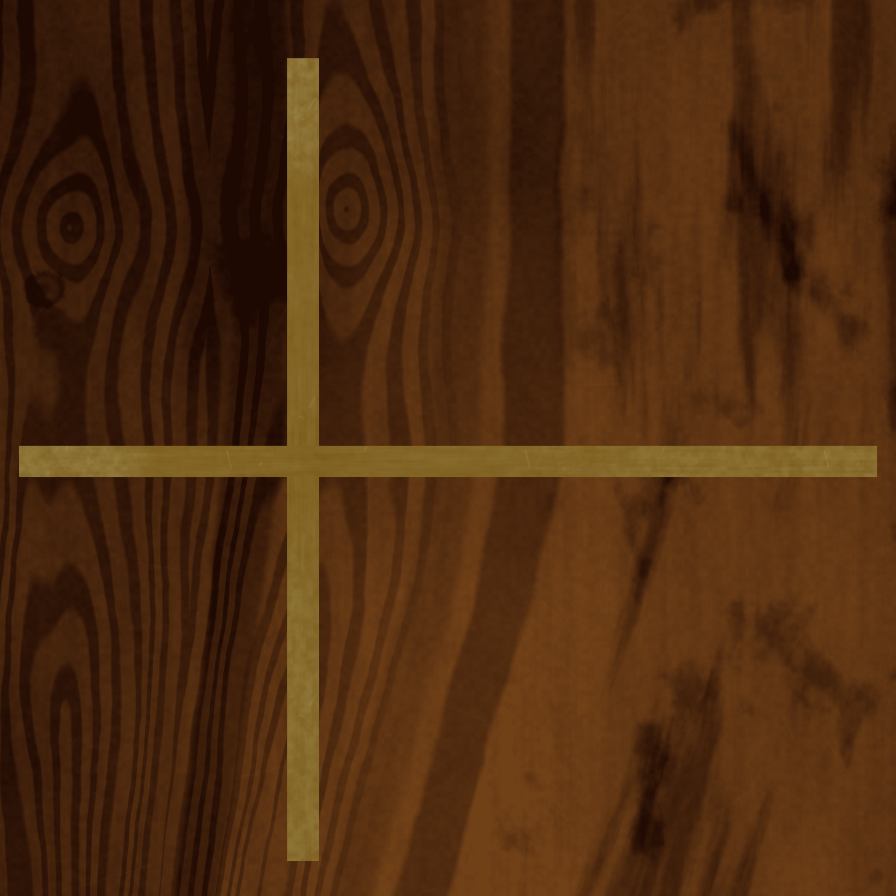
Write a Shadertoy shader that draws this texture.

```glsl
// Dark stained wood with knots and slanting grain, crossed by two worn gold bars.

const vec3 DARK_WOOD = vec3(0.115, 0.035, 0.008);
const vec3 LIGHT_WOOD = vec3(0.405, 0.228, 0.082);
const vec3 OLD_GOLD = vec3(0.50, 0.38, 0.13);
const vec3 PALE_GOLD = vec3(0.57, 0.48, 0.24);

float hash(vec2 p) {
    vec3 q = fract(vec3(p.xyx) * 0.1031);
    q += dot(q, q.yzx + 33.33);
    return fract((q.x + q.y) * q.z);
}

float noise(vec2 p) {
    vec2 i = floor(p), f = fract(p);
    f = f * f * (3.0 - 2.0 * f);
    return mix(mix(hash(i), hash(i + vec2(1, 0)), f.x),
               mix(hash(i + vec2(0, 1)), hash(i + vec2(1, 1)), f.x), f.y);
}

float fbm(vec2 p) {
    float sum = 0.0, amp = 0.5;
    for (int i = 0; i < 5; i++) {
        sum += amp * noise(p);
        p = p * 2.03 + 17.1;
        amp *= 0.5;
    }
    return sum / 0.97;
}

float band(float x, float a, float b, float soft) {
    return smoothstep(a - soft, a + soft, x) - smoothstep(b - soft, b + soft, x);
}

float boxMask(vec2 p, vec2 lo, vec2 hi, float px) {
    vec2 d = abs(p - 0.5 * (lo + hi)) - 0.5 * (hi - lo);
    return 1.0 - smoothstep(-0.5 * px, 0.5 * px, max(d.x, d.y));
}

float segment(vec2 p, vec2 a, vec2 b) {
    vec2 d = b - a;
    return length(p - a - d * clamp(dot(p - a, d) / dot(d, d), 0.0, 1.0));
}

// Distance from a knot: ovals near its eye, straight grain farther away
float knotField(vec2 p, vec2 eye) {
    vec2 d = p - eye;
    float open = d.y * d.y / (d.y * d.y + 0.012);
    return sqrt(d.x * d.x + 0.0055 * open * smoothstep(-0.55, -0.05, d.y));
}

float scratches(vec2 p, float width) {
    float sum = 0.0;
    for (int i = 0; i < 28; i++) {
        float id = float(i);
        vec2 a = vec2(hash(vec2(id, 3.0)), hash(vec2(id, 8.0)));
        vec2 d = vec2(hash(vec2(id, 13.0)), hash(vec2(id, 21.0))) - 0.4;
        sum += 1.0 - smoothstep(0.0, width, segment(p, a, a + 0.13 * d));
    }
    return min(sum, 1.0);
}

vec3 wood(vec2 p) {
    // Grain leans to the left in the lower half
    float lean = 0.11 * pow(clamp((0.5 - p.y) / 0.42, 0.0, 1.3), 1.2);
    float wobble = (fbm(vec2(p.x * 7.0, p.y * 4.0)) - 0.5) * 0.035;
    float u = p.x + lean * smoothstep(0.0, 0.45, p.x) + wobble;
    float grain = fbm(p * vec2(85.0, 6.0));
    float blotch = fbm(p * vec2(9.0, 6.0) + 4.0);
    float speck = fbm(p * 150.0);

    // Light falls off toward the upper left
    float tone = mix(0.50, 0.93, smoothstep(0.05, 0.72, p.x));
    tone += 0.26 * (1.0 - smoothstep(0.1, 0.65, p.y)) * band(p.x, 0.18, 0.65, 0.1);
    tone -= 0.20 * smoothstep(0.45, 1.0, p.y) * (1.0 - 0.4 * smoothstep(0.5, 0.8, p.x));
    tone -= 0.10 * smoothstep(0.93, 1.02, p.x);

    // Growth rings around two knots
    vec2 eye = u < 0.231 ? vec2(0.078, 0.746) : vec2(0.384, 0.766);
    float rings = knotField(vec2(u, p.y), eye);
    float phase = 6.2832 * (43.0 * rings + 1.1 * noise(vec2(u * 30.0, p.y * 2.5)));
    float stripe = smoothstep(-0.15, 0.65, sin(phase));
    tone -= 0.34 * stripe * (1.0 - smoothstep(0.45, 0.54, u)) * (0.6 + 0.6 * grain);

    // Broad dark bands; the lower left one repeats the right one
    float upper = smoothstep(0.42, 0.66, p.y);
    float broad = 0.85 * band(u, 0.57, 0.632, 0.005) + 0.4 * band(u, 0.49, 0.545, 0.008);
    broad += band(u, 0.258, 0.323, 0.006) * mix(0.7, 0.35, upper);
    broad += 0.45 * upper * band(u, 0.205, 0.325, 0.015);
    tone -= 0.46 * broad * (0.75 + 0.5 * grain);

    // Faint streaks and stains on the smooth right side
    float right = smoothstep(0.60, 0.68, u);
    tone -= 0.45 * right * smoothstep(0.52, 0.78, fbm(vec2(u * 24.0, p.y * 3.0)));
    tone -= 0.40 * right * smoothstep(0.57, 0.8, fbm(p * vec2(18.0, 13.0) + 9.0));
    float vein = segment(p, vec2(0.815, 0.86), vec2(0.885, 0.695)) + 0.02 * (grain - 0.5);
    tone -= 0.28 * (1.0 - smoothstep(0.002, 0.018, vein));

    // Small hard knot and a ragged one beside the upright bar
    float ring = length((p - vec2(0.050, 0.677)) * vec2(1.0, 1.1)) + 0.008 * (speck - 0.5);
    tone -= 0.30 * (1.0 - smoothstep(0.018, 0.027, ring)) - 0.14 * band(ring, 0.007, 0.015, 0.003);
    float ragged = length((p - vec2(0.28, 0.69)) * vec2(1.0, 0.8)) + 0.06 * (fbm(p * 40.0) - 0.5);
    tone -= 0.25 * (1.0 - smoothstep(0.015, 0.05, ragged));

    tone += 0.22 * (grain - 0.5) + 0.28 * (blotch - 0.5) + 0.20 * (speck - 0.5);
    tone += 0.06 * scratches(p, 0.0018);
    return mix(DARK_WOOD, LIGHT_WOOD, clamp(tone, 0.0, 1.12));
}

// along: 0..1 position on the bar; brush: coordinates stretched along it
vec3 gold(vec2 p, float along, vec2 brush) {
    float worn = 1.0 - smoothstep(0.10, 0.17, along) + 0.55 * smoothstep(0.50, 0.75, along);
    float brushed = fbm(brush * vec2(18.0, 260.0));
    float pits = fbm(p * 130.0);
    float tone = 0.12 + 0.5 * worn + 0.6 * (brushed - 0.5) + 0.35 * (fbm(p * 25.0) - 0.5);
    tone += (0.4 + 0.9 * worn) * (pits - 0.5) + 0.4 * scratches(fract(p * 3.0), 0.006);
    return mix(OLD_GOLD, PALE_GOLD, clamp(tone, -0.6, 1.25));
}

void mainImage(out vec4 fragColor, in vec2 fragCoord) {
    vec2 p = fragCoord / iResolution.xy;
    float px = 1.0 / min(iResolution.x, iResolution.y);
    float upright = boxMask(p, vec2(0.3205, 0.039), vec2(0.3560, 0.935), px);
    float level = boxMask(p, vec2(0.021, 0.4675), vec2(0.979, 0.5025), px);
    vec3 color = wood(p);
    color = mix(color, gold(p, (0.935 - p.y) / 0.896, p.yx), upright);
    color = mix(color, gold(p, (p.x - 0.021) / 0.958, p), level);
    fragColor = vec4(color, 1.0);
}
```
